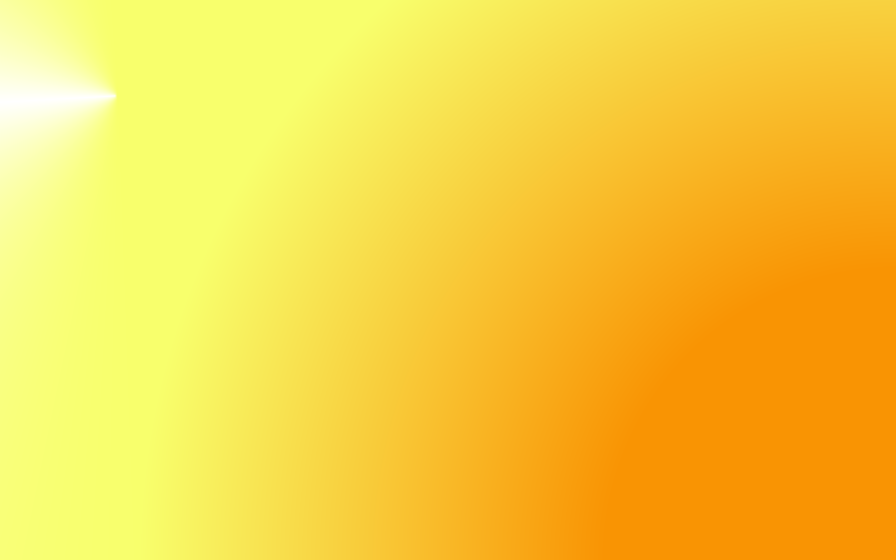
Write a Shadertoy shader that draws this background.

```glsl
const vec3 ORANGE = vec3(0.976, 0.580, 0.012);
const vec3 YELLOW = vec3(0.973, 1.000, 0.425);
const vec3 WHITE = vec3(1.0);

// Disc of orange in the lower right corner, fading outward to yellow
vec3 cornerSun(vec2 p, float aspect) {
    float radius = length(p - vec2(aspect, 0.0));
    return mix(ORANGE, YELLOW, clamp((radius - 0.52) / 0.832, 0.0, 1.0));
}

// Conic beam that opens to the left of its apex; 1 along its axis
float conicBeam(vec2 p, vec2 apex) {
    vec2 offset = p - apex;
    float angle = abs(atan(offset.y, -offset.x) + 0.055);
    float strength = pow(clamp(1.0 - angle / 1.57, 0.0, 1.0), 1.6);
    return strength * smoothstep(0.0, 0.006, length(offset));
}

void mainImage(out vec4 fragColor, in vec2 fragCoord) {
    // Height runs from 0 to 1
    vec2 p = fragCoord / iResolution.y;
    float aspect = iResolution.x / iResolution.y;

    vec3 color = cornerSun(p, aspect);
    color = mix(color, WHITE, conicBeam(p, vec2(0.1315 * aspect, 0.829)));

    fragColor = vec4(color, 1.0);
}
```
